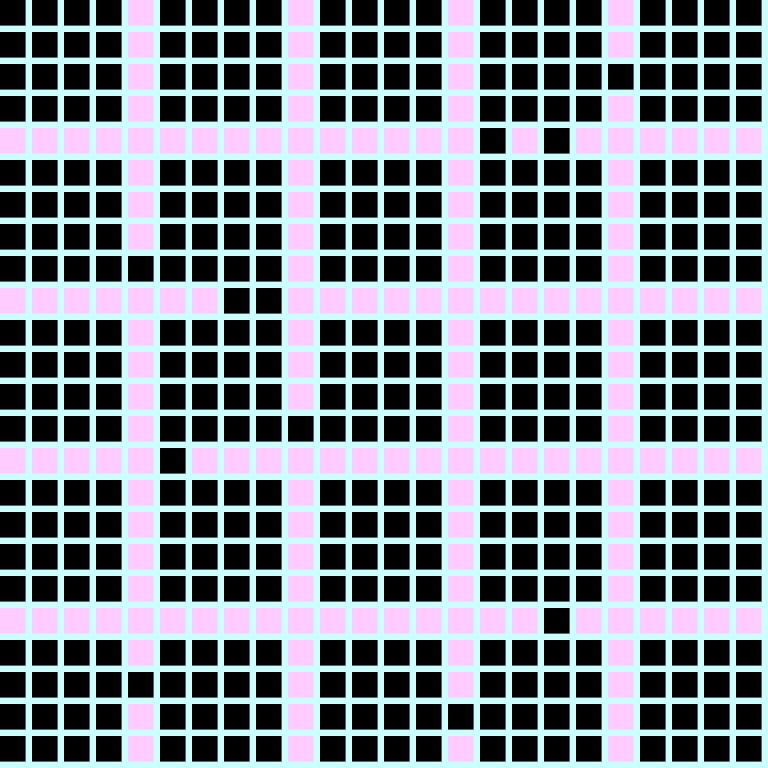
Write a WebGL 2 fragment shader that draws this pattern.

```glsl
#version 300 es
precision highp float;
// Black tiles with pale grout, crossed every fifth tile by pink bands with a few black gaps.

uniform vec2 u_resolution;
out vec4 outColor;

const float TILES = 24.0;      // tiles across and down
const float PERIOD = 5.0;      // tiles from one pink band to the next
const float TILE_SIZE = 0.8;   // tile side as a share of its cell; the rest is grout
const int GAP_COUNT = 11;      // black tiles interrupting the bands

const vec3 GROUT = vec3(0.8, 1.0, 1.0);
const vec3 BAND = vec3(1.0, 0.8, 1.0);
const vec3 TILE = vec3(0.0);

float hash(float n) {
    return fract(sin(n * 91.345 + 4.7) * 4375.85);
}

// 1 on the last row or column of each period.
float isBand(float index) {
    return step(PERIOD - 1.5, mod(index, PERIOD));
}

// Cell of the i-th gap: bands take turns, the place along a band is random.
vec2 gapCell(int i, float tiles, float period) {
    float bands = floor(tiles / period);
    float band = mod(float(i / 2), bands) * period + period - 1.0;
    // Skip the crossings with other bands.
    float slot = floor(hash(float(i)) * (tiles - bands));
    float along = slot + floor(slot / (period - 1.0));
    return i % 2 == 0 ? vec2(along, band) : vec2(band, along);
}

float isGap(vec2 cell) {
    float found = 0.0;
    for (int i = 0; i < GAP_COUNT; i++) {
        vec2 offset = abs(cell - gapCell(i, TILES, PERIOD));
        found = max(found, step(max(offset.x, offset.y), 0.5));
    }
    return found;
}

// Smoothed square of the given side, with its corner at zero.
float squareCoverage(vec2 local, float side, vec2 pixel) {
    vec2 inside = 0.5 * side - abs(local - 0.5 * side);
    vec2 cover = clamp(inside / pixel + 0.5, 0.0, 1.0);
    return cover.x * cover.y;
}

void main() {
    // Cell coordinates run from the upper left corner.
    vec2 uv = gl_FragCoord.xy / u_resolution;
    vec2 p = vec2(uv.x, 1.0 - uv.y) * TILES;
    vec2 pixel = TILES / u_resolution;

    // Split cells in the middle of the grout so both tile edges blend cleanly.
    vec2 cell = floor(p + 0.5 * (1.0 - TILE_SIZE));
    float band = max(isBand(cell.x), isBand(cell.y)) * (1.0 - isGap(cell));

    vec3 tileColor = mix(TILE, BAND, band);
    float cover = squareCoverage(p - cell, TILE_SIZE, pixel);
    outColor = vec4(mix(GROUT, tileColor, cover), 1.0);
}
```
